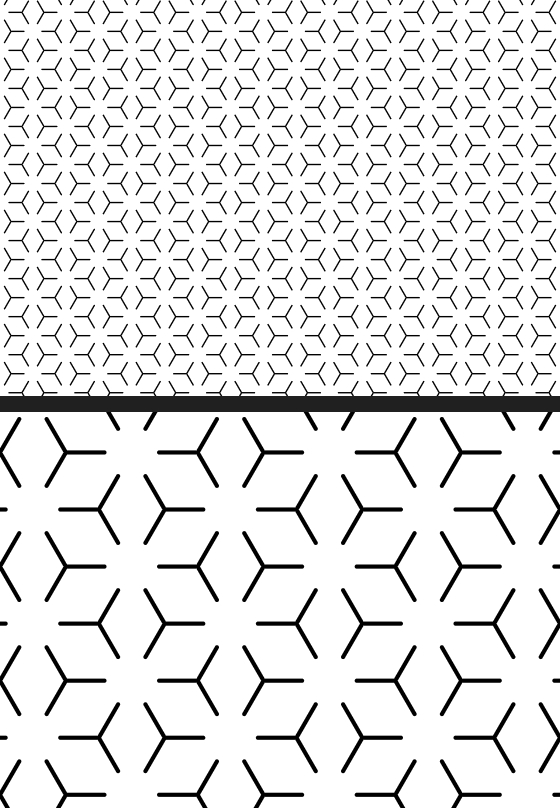
Top: the whole. Bottom: its middle third, enlarged.
Reproduce this pattern procedurally as a Shadertoy shader.

```glsl
// Thin three-armed stars on the corners of a honeycomb, black on white.
// Each point moves to its nearest hexagon centre, folds into one sixth of the
// hexagon and is measured against a single round-capped spoke.

const float COLUMNS   = 17.0;   // hexagon columns across the canvas
const float SHIFT_Y   = 0.149;  // height of the lowest centre, in hexagon edges
const float ARM       = 0.585;  // arm length, in hexagon edges
const float THICKNESS = 0.063;  // line width, in hexagon edges
const vec3  PAPER     = vec3(1.0);
const vec3  INK       = vec3(0.0);

const float SQRT3 = 1.7320508;

// Offset from the nearest hexagon centre, for hexagons of unit edge
vec2 hexLocal(vec2 p) {
    vec2 period = vec2(3.0, SQRT3);
    vec2 a = mod(p + 0.5 * period, period) - 0.5 * period;
    vec2 b = mod(p, period) - 0.5 * period;
    return dot(a, a) < dot(b, b) ? a : b;
}

// Fold the six spoke directions onto the positive x axis
vec2 foldSixth(vec2 q) {
    vec2 mirror = vec2(-0.5, 0.5 * SQRT3);
    q = abs(q);
    return q - 2.0 * max(dot(q, mirror), 0.0) * mirror;
}

// Distance to the spoke that runs inward from a hexagon corner
float spokeDistance(vec2 q) {
    return length(vec2(q.x - clamp(q.x, 1.0 - ARM, 1.0), q.y));
}

void mainImage(out vec4 fragColor, in vec2 fragCoord) {
    // Hexagon edges as units: columns lie 1.5 edges apart
    float pixel = 1.5 * COLUMNS / iResolution.x;
    vec2 p = fragCoord * pixel - vec2(0.0, SHIFT_Y);

    float d = spokeDistance(foldSixth(hexLocal(p))) - 0.5 * THICKNESS;
    float coverage = clamp(0.5 - d / pixel, 0.0, 1.0);
    fragColor = vec4(mix(PAPER, INK, coverage), 1.0);
}
```
